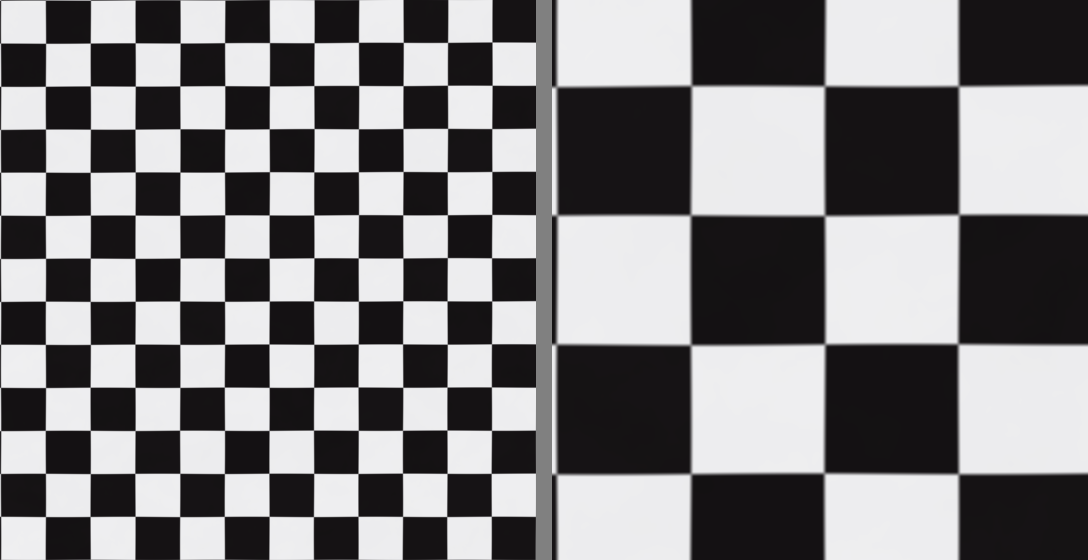
Left, the full canvas; right, a detail of the centre.
A Shadertoy shader for this pattern:

```glsl
// Black and white checkerboard, 12 columns by 13 rows, painted slightly by hand.
// Two soft square waves are multiplied; a small warp bends the grid and
// layered sines with a per-cell hash vary the paint very faintly.

float hash(vec2 p) {
    return fract(sin(dot(p, vec2(12.99, 78.23))) * 43758.5);
}

// Square wave of +1 and -1 that flips softly at every integer
float softSquareWave(float t, float halfWidth) {
    float line = floor(t + 0.5);
    float parity = 1.0 - 2.0 * mod(line, 2.0);
    return parity * (2.0 * smoothstep(-halfWidth, halfWidth, t - line) - 1.0);
}

// Grid coordinates counted from the top left, with uneven spacing and lean
vec2 handDrawnGrid(vec2 uv) {
    float down = 1.0 - uv.y;
    float column = uv.x * 12.0 - 0.024 - 0.02 * sin(3.14159 * uv.x) + 0.024 * uv.x * down;
    float row = down * 13.017 - 0.017 + 0.03 * uv.x * uv.y;

    // Slight wobble along the painted edges
    column += 0.003 * sin(down * 31.0 + floor(column + 0.5) * 2.3);
    row += 0.004 * sin(uv.x * 27.0 + floor(row + 0.5) * 1.7);
    return vec2(column, row);
}

// Faint cloudiness from layered sines
float mottling(vec2 p) {
    float sum = 0.0;
    float weight = 0.5;
    for (int i = 0; i < 4; i++) {
        sum += weight * sin(p.x + 1.7 * sin(p.y)) * sin(p.y + 1.3 * sin(p.x * 0.8));
        p = mat2(1.6, 1.2, -1.2, 1.6) * p + 2.1;
        weight *= 0.5;
    }
    return sum;
}

void mainImage(out vec4 fragColor, in vec2 fragCoord) {
    vec2 uv = fragCoord / iResolution.xy;
    vec2 grid = handDrawnGrid(uv);

    // Edge softness in cells, never narrower than about one pixel
    vec2 pixel = vec2(12.0, 13.0) / iResolution.xy;
    vec2 softness = max(vec2(0.022), 0.75 * pixel);
    float checker = softSquareWave(grid.x, softness.x) * softSquareWave(grid.y, softness.y);
    float whiteness = 0.5 + 0.5 * checker;

    // Paint colours with subtle differences between cells
    vec3 blackPaint = vec3(0.082, 0.071, 0.078);
    vec3 whitePaint = vec3(0.930, 0.930, 0.937);
    vec3 color = mix(blackPaint, whitePaint, whiteness);
    color += 0.008 * (hash(floor(grid)) - 0.5);
    color += 0.005 * mottling(grid * 3.0) * mix(0.5, 1.0, whiteness);

    fragColor = vec4(clamp(color, 0.0, 1.0), 1.0);
}
```
